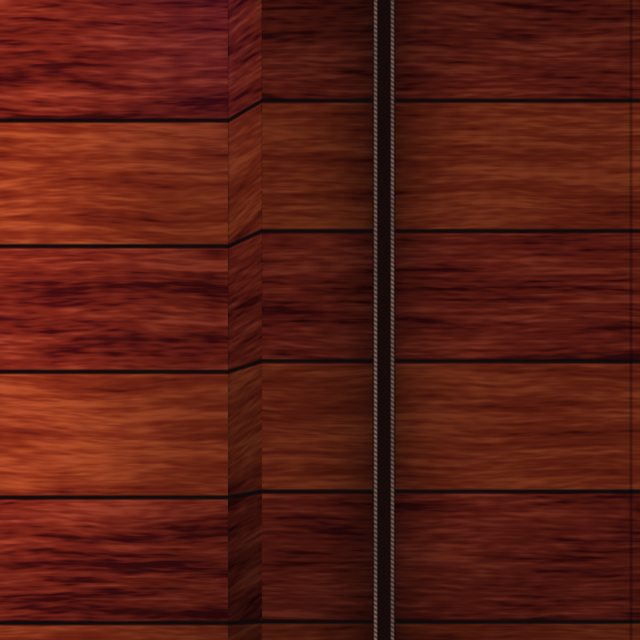
Write a Shadertoy shader that draws this texture.

```glsl
// Red hardwood cladding: two walls of horizontal boards joined by a narrow slanted
// bevel, crossed by a dark vertical channel between two twisted metal rails.
// Boards are indexed by a sheared height; grain is stretched gradient noise.

vec2 hash2(vec2 p) {
    p = vec2(dot(p, vec2(127.1, 311.7)), dot(p, vec2(269.5, 183.3)));
    return fract(sin(p) * 43758.5453) * 2.0 - 1.0;
}

float gradientNoise(vec2 p) {
    vec2 i = floor(p), f = p - i;
    vec2 u = f * f * f * (f * (f * 6.0 - 15.0) + 10.0);
    float a = dot(hash2(i), f);
    float b = dot(hash2(i + vec2(1, 0)), f - vec2(1, 0));
    float c = dot(hash2(i + vec2(0, 1)), f - vec2(0, 1));
    float d = dot(hash2(i + vec2(1, 1)), f - vec2(1, 1));
    return mix(mix(a, b, u.x), mix(c, d, u.x), u.y);
}

// Wavy long bands, streaks and short pores, centred on zero
float woodGrain(vec2 p) {
    p.y += 0.016 * gradientNoise(p * vec2(4.0, 9.0));
    return 0.65 * gradientNoise(p * vec2(2.2, 24.0))
         + 0.60 * gradientNoise(p * vec2(5.0, 65.0))
         + 0.50 * gradientNoise(p * vec2(13.0, 130.0))
         + 0.45 * gradientNoise(p * vec2(32.0, 230.0));
}

// Soft-edged band of the given half width
float band(float distance, float halfWidth, float soft) {
    return 1.0 - smoothstep(halfWidth - soft, halfWidth + soft, abs(distance));
}

void mainImage(out vec4 fragColor, in vec2 fragCoord) {
    vec2 uv = fragCoord / iResolution.xy;
    float px = 1.0 / iResolution.y;

    // Board layout: spacing changes across the bevel, which slants the seams
    float turn = clamp((uv.x - 0.357) / 0.052, 0.0, 1.0);
    float onRight = smoothstep(-px, px, uv.x - 0.409);
    float onBevel = smoothstep(-px, px, uv.x - 0.357) * (1.0 - onRight);
    float spacing = mix(0.1963, 0.2035, turn);
    float row = (uv.y - mix(0.0265, 0.0286, turn)) / spacing;
    float board = floor(row);
    float pale = mod(board, 2.0);
    float wall = step(0.357, uv.x) + step(0.409, uv.x);

    // Grain, running diagonally on the bevel
    vec2 grainPos = uv;
    if (wall == 1.0) grainPos = vec2(uv.x * 2.0, (uv.y - 0.65 * uv.x) * 0.8);
    float grain = woodGrain(grainPos + vec2(3.7, 1.3) * board + 9.1 * wall);
    float cloud = gradientNoise(uv * vec2(5.0, 7.0) + 4.0 * wall);
    float tone = 0.56 + 0.13 * pale + grain * mix(1.1, 0.8, pale) + 0.15 * cloud;

    // Wood colour from dark streak to warm highlight
    vec3 wood = mix(vec3(0.27, 0.055, 0.055), vec3(0.49, 0.155, 0.085),
                    smoothstep(0.0, 0.55, tone));
    wood = mix(wood, vec3(0.68, 0.295, 0.155), smoothstep(0.45, 1.15, tone));
    wood = mix(wood, wood * vec3(0.94, 0.84, 1.05), 1.0 - pale);

    // Light falls off to the right and sinks towards the channel
    float leftLight = mix(1.06, 0.74, smoothstep(0.02, 0.36, uv.x));
    float bevelLight = mix(0.47, 0.72, smoothstep(0.1, 0.85, uv.y));
    float channelX = uv.x - 0.600;
    float shadow = exp(-abs(channelX) * (channelX < 0.0 ? 14.0 : 22.0));
    float rightLight = 0.68 * (1.0 - 0.55 * shadow)
                     * (1.0 - 0.14 * smoothstep(0.8, 1.0, uv.y));
    float light = mix(mix(leftLight, bevelLight, onBevel), rightLight, onRight);
    light *= mix(0.84, 1.0, smoothstep(0.0, 0.28, uv.y));
    vec3 color = wood * light;

    // Purple sheen near the upper end of the left wall
    float sheen = (1.0 - turn) * smoothstep(0.65, 1.0, uv.y) * smoothstep(0.05, 0.35, uv.x);
    color += vec3(0.02, 0.0, 0.04) * sheen;

    // Horizontal seams, with a thin lit lip beneath
    float seamY = (fract(row + 0.5) - 0.5) * spacing;
    color += vec3(0.07, 0.025, 0.015) * band(seamY + 0.0055, 0.001, 0.002) * light;
    color = mix(color, vec3(0.055, 0.035, 0.042), 0.95 * band(seamY, 0.0031, 0.0014 + 0.5 * px));

    // Bevel edges and the faint joint at the far right
    color *= 1.0 - 0.22 * band(uv.x - 0.357, 0.001, px);
    color *= 1.0 - 0.15 * band(uv.x - 0.409, 0.001, px);
    color *= 1.0 - 0.35 * band(uv.x - 0.986, 0.002, 0.0025);

    // Dark channel and its pair of twisted rails
    float channel = band(channelX, 0.0175, 0.0012 + 0.5 * px);
    color = mix(color, vec3(0.085, 0.045, 0.04), channel);
    float railX = abs(channelX) - 0.0132;
    float twist = 0.5 + 0.5 * sin(6.2832 * (uv.y * 142.0 + channelX * 70.0));
    vec3 metal = mix(vec3(0.30, 0.21, 0.19), vec3(0.50, 0.40, 0.37), twist);
    metal *= 0.92 + 0.25 * gradientNoise(vec2(channelX * 40.0, uv.y * 9.0));
    color = mix(color, metal, band(railX, 0.0026, 0.0010 + 0.5 * px));

    fragColor = vec4(clamp(color, 0.0, 1.0), 1.0);
}
```
